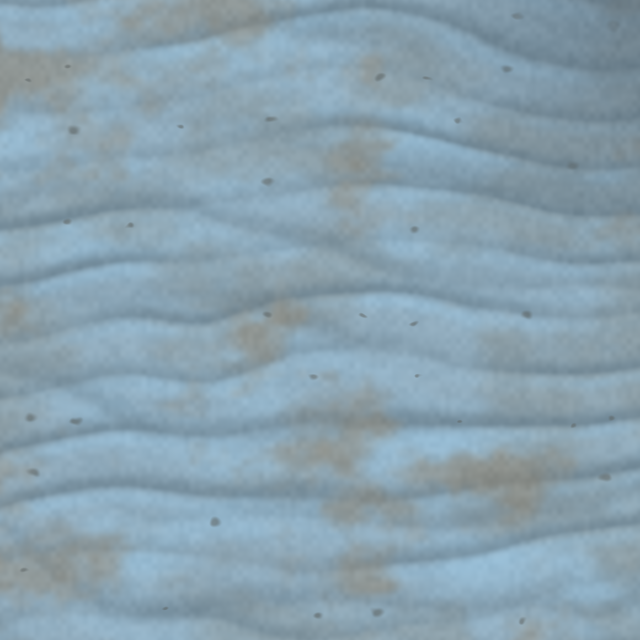
Give the GLSL for this texture, as a three.js fragment shader.

```glsl
varying vec2 vUv;

// Colours
const vec3 CLOTH_BLUE = vec3(0.570, 0.677, 0.745);
const vec3 LIT_BLUE = vec3(0.600, 0.755, 0.855);
const vec3 CREASE_GREY = vec3(0.420, 0.510, 0.565);
const vec3 DUST_GREY = vec3(0.545, 0.605, 0.625);
const vec3 STAIN_TAN = vec3(0.555, 0.530, 0.475);
const vec3 SPECK_BROWN = vec3(0.380, 0.410, 0.410);
const vec3 CORNER_SHADE = vec3(0.390, 0.465, 0.515);

// Folds
const float MAIN_ROWS = 11.0;
const float FINE_ROWS = 7.0;
const float MAIN_DEPTH = 0.72;
const float FINE_DEPTH = 0.40;
const float LIT_AMOUNT = 0.58;

// Dirt and grain
const float DUST_AMOUNT = 0.75;
const float STAIN_AMOUNT = 0.62;
const float SPECK_CELLS = 13.0;
const float SPECK_SHARE = 0.20;
const float GRAIN_AMOUNT = 0.060;

float hash(vec2 p) {
  return fract(sin(dot(p, vec2(127.1, 311.7))) * 43758.5453);
}

float noise(vec2 p) {
  vec2 cell = floor(p);
  vec2 f = fract(p);
  f = f * f * (3.0 - 2.0 * f);
  float low = mix(hash(cell), hash(cell + vec2(1.0, 0.0)), f.x);
  float high = mix(hash(cell + vec2(0.0, 1.0)), hash(cell + 1.0), f.x);
  return mix(low, high, f.y);
}

float fbm(vec2 p) {
  float sum = 0.0;
  float amplitude = 0.533;
  for (int i = 0; i < 4; i++) {
    sum += amplitude * noise(p);
    p = p * 2.03 + 17.3;
    amplitude *= 0.5;
  }
  return sum;
}

// Returns shadow in x and the lit band under the crease in y
vec2 folds(vec2 uv, float rows, float slope, float seed) {
  float bend = 1.5 * (noise(uv * vec2(2.4, 2.5) + seed) - 0.5);
  bend += 0.40 * (noise(uv * vec2(7.0, 5.0) + seed) - 0.5);
  float height = uv.y * rows + uv.x * slope + bend;
  float row = floor(height + 0.5);
  float d = height - row;
  float width = d > 0.0 ? 0.19 : 0.085;
  float strength = smoothstep(0.10, 0.80, noise(vec2(uv.x * 3.5 + seed, row * 7.3)));
  float shadow = exp(-d * d / (width * width));
  float lit = exp(-pow(abs(d + 0.23) / 0.14, 2.0));
  return vec2(shadow, lit) * mix(0.25, 1.0, strength);
}

// Soft dark flecks scattered one per cell
float specks(vec2 uv) {
  vec2 p = uv * SPECK_CELLS;
  vec2 cell = floor(p);
  vec2 centre = cell + 0.3 + 0.4 * vec2(hash(cell + 3.1), hash(cell + 8.7));
  float radius = mix(0.06, 0.15, hash(cell + 5.9));
  vec2 offset = (p - centre) * vec2(0.75, 1.1);
  offset += 0.08 * (vec2(noise(p * 6.0), noise(p * 6.0 + 31.0)) - 0.5);
  float present = step(hash(cell + 12.4), SPECK_SHARE);
  return present * (1.0 - smoothstep(radius * 0.2, radius, length(offset)));
}

void main() {
  vec2 uv = vUv;

  // Broad mottling of clean and dusty cloth
  float mottle = fbm(uv * vec2(5.0, 10.0) + 4.0);
  vec3 colour = mix(CLOTH_BLUE, LIT_BLUE, 0.6 * smoothstep(0.45, 0.75, mottle));
  float dust = smoothstep(0.42, 0.72, fbm(uv * vec2(6.0, 9.0) + 41.0) + 0.05 * uv.x);
  colour = mix(colour, DUST_GREY, DUST_AMOUNT * dust);

  // Wrinkles running across
  vec2 mainFold = folds(uv, MAIN_ROWS, -0.5, 2.7);
  vec2 fineFold = folds(uv, FINE_ROWS, 0.7, 19.4);
  float lit = max(mainFold.y, 0.6 * fineFold.y) * (1.0 - 0.5 * dust);
  colour = mix(colour, LIT_BLUE, LIT_AMOUNT * lit);
  colour = mix(colour, CREASE_GREY, FINE_DEPTH * fineFold.x);
  colour = mix(colour, CREASE_GREY, MAIN_DEPTH * mainFold.x);

  // Tan stains, denser towards the left
  float leftBias = 0.09 * (1.0 - smoothstep(0.25, 0.75, uv.x));
  float stain = smoothstep(0.57, 0.82, fbm(uv * vec2(7.0, 8.0) + 73.0) + leftBias);
  colour = mix(colour, STAIN_TAN, STAIN_AMOUNT * stain);
  colour = mix(colour, SPECK_BROWN, 0.6 * specks(uv));

  // Shade gathering in the upper right corner
  float corner = smoothstep(0.55, 1.05, uv.x) * smoothstep(0.45, 1.05, uv.y);
  colour = mix(colour, CORNER_SHADE, 0.75 * corner);

  // Soft woven grain
  float grain = 0.6 * noise(uv * vec2(120.0, 105.0)) + 0.4 * noise(uv * vec2(55.0, 70.0) + 9.0);
  colour += GRAIN_AMOUNT * (grain - 0.5);

  gl_FragColor = vec4(colour, 1.0);
}
```
